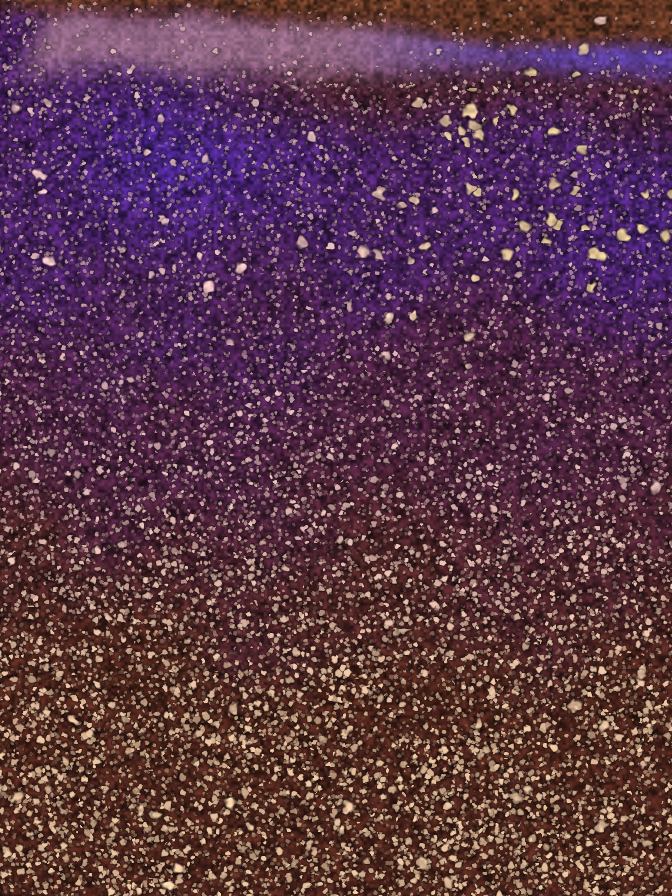
Reproduce this texture procedurally as a Shadertoy shader.

```glsl
// Pale mineral grains scattered over a dark ground that runs from brown to violet,
// with a glossy lavender band along the top edge. Four layers of jittered cells
// carry the grains; value noise roughens their outlines and mottles the ground.

const vec3 BROWN = vec3(0.27, 0.125, 0.095);
const vec3 PLUM = vec3(0.27, 0.115, 0.235);
const vec3 VIOLET = vec3(0.26, 0.115, 0.36);
const vec3 BLUE_GLOW = vec3(0.27, 0.14, 0.58);
const vec3 LAVENDER = vec3(0.59, 0.42, 0.53);
const vec3 BAND_BLUE = vec3(0.37, 0.26, 0.68);
const vec3 RUST = vec3(0.36, 0.20, 0.13);
const vec3 CREAM = vec3(0.96, 0.81, 0.66);
const vec3 PINK = vec3(0.94, 0.77, 0.77);
const vec3 GOLD = vec3(0.92, 0.81, 0.60);

// Cell sizes in canvas heights
const float FINE_CELL = 0.0068;
const float MEDIUM_CELL = 0.0125;
const float LARGE_CELL = 0.023;
const float ROUGHNESS = 0.30;
const float MOTTLE = 0.85;

float hash(vec2 p) {
    return fract(sin(dot(p, vec2(127.1, 311.7))) * 43758.5453);
}

float noise(vec2 p) {
    vec2 i = floor(p), f = fract(p);
    f = f * f * (3.0 - 2.0 * f);
    return mix(mix(hash(i), hash(i + vec2(1, 0)), f.x),
               mix(hash(i + vec2(0, 1)), hash(i + vec2(1, 1)), f.x), f.y);
}

float fbm(vec2 p) {
    float sum = 0.0, amp = 0.5;
    for (int i = 0; i < 4; i++) {
        sum += amp * noise(p);
        p = p * 2.03 + 17.3;
        amp *= 0.5;
    }
    return sum / 0.9375;
}

float glow(vec2 p, vec2 centre, vec2 radius) {
    vec2 d = (p - centre) / radius;
    return exp(-dot(d, d));
}

// Grain light in x, contact shadow in y; radius is in cells
vec2 grains(vec2 p, float cell, float radius, float density, float dimmest, float seed) {
    vec2 q = p / cell;
    vec2 warp = vec2(noise(q * 3.7 + seed), noise(q * 3.7 + seed + 41.0)) - 0.5;
    q += warp * ROUGHNESS;
    float pixel = 1.0 / (iResolution.y * cell);
    vec2 result = vec2(0.0);
    for (int y = -1; y <= 1; y++)
    for (int x = -1; x <= 1; x++) {
        vec2 id = floor(q) + vec2(x, y);
        if (hash(id + seed) > density) continue;
        vec2 jitter = vec2(hash(id + seed + 11.3), hash(id + seed + 23.7));
        vec2 offset = q - id - jitter;
        float size = radius * mix(0.5, 1.0, hash(id + seed + 37.1));
        float soft = max(0.35 * size, 0.7 * pixel);
        float d = length(offset) - size;
        float shade = mix(dimmest, 1.0, hash(id + seed + 53.9));
        result.x = max(result.x, shade * smoothstep(soft, -soft, d));
        result.y = max(result.y, smoothstep(size, 0.0, d));
    }
    return result;
}

vec3 ground(vec2 p) {
    float drift = fbm(p * 7.0) - 0.5;
    vec3 colour = mix(BROWN, PLUM, smoothstep(0.22, 0.56, p.y + 0.25 * drift));
    float violet = smoothstep(0.54, 0.72, p.y + 0.25 * drift);
    colour = mix(colour, VIOLET, violet * 0.9);
    float blue = glow(p, vec2(0.21, 0.81), vec2(0.13, 0.09));
    blue += 0.45 * glow(p, vec2(0.68, 0.75), vec2(0.12, 0.10));
    colour = mix(colour, BLUE_GLOW, clamp(blue * (0.65 + drift), 0.0, 0.75));
    float dusk = smoothstep(0.82, 0.91, p.y + 0.1 * drift) * smoothstep(0.15, 0.4, p.x);
    return mix(colour, BROWN, dusk * 0.75);
}

void mainImage(out vec4 fragColor, in vec2 fragCoord) {
    vec2 p = fragCoord / iResolution.y;
    float across = fragCoord.x / iResolution.x;
    vec3 colour = ground(p);

    // Glossy band and the rusty strip above it
    float wave = 0.03 * (fbm(p * 14.0) - 0.5);
    float bandTop = mix(0.998, 0.945, across) + wave;
    float above = smoothstep(-0.018, 0.018, p.y - bandTop);
    float band = smoothstep(0.895, 0.945, p.y + wave) * (1.0 - above);
    band *= smoothstep(0.015, 0.06, p.x - 0.4 * (p.y - 0.95));
    vec3 sheen = mix(LAVENDER, BAND_BLUE, smoothstep(0.45, 0.85, across));
    colour = mix(colour, sheen, band * 0.92);
    colour = mix(colour, RUST, above);

    // Fine mottling, calmer on the gloss
    float mottle = noise(p * 270.0) + 0.6 * noise(p * 130.0) - 0.75;
    colour *= 1.0 + MOTTLE * mottle * (1.0 - 0.65 * band);

    // Grain densities: a crowded lower bed, loose clumps near the top
    float patches = noise(p * 30.0);
    float clumps = smoothstep(0.45, 0.75, noise(p * 17.0 + 5.0));
    float upper = smoothstep(0.56, 0.66, p.y) * (1.0 - 0.9 * above);
    float rightSide = glow(p, vec2(0.60, 0.82), vec2(0.24, 0.12));
    float fineDensity = mix(0.82, 0.66, upper) * (1.0 - 0.85 * max(band, above));
    float mediumDensity = mix(0.60, 0.05, smoothstep(0.1, 0.68, p.y)) * (0.4 + 1.2 * patches);
    mediumDensity *= 1.0 - 0.7 * max(band, above);
    float largeDensity = upper * (0.09 + (0.06 + 0.6 * clumps) * rightSide) * (1.0 - 0.6 * band);
    largeDensity += 0.10 * smoothstep(0.4, 0.05, p.y);

    // Grains, from fine dust up to large clots
    vec3 tint = mix(CREAM, PINK, smoothstep(0.15, 0.55, p.y));
    vec3 clotTint = mix(tint, GOLD, upper * smoothstep(0.3, 0.6, p.x));
    vec2 fine = grains(p, FINE_CELL, 0.37, fineDensity, 0.1, 3.0);
    vec2 medium = grains(p, MEDIUM_CELL, 0.32, mediumDensity, 0.6, 71.0);
    vec2 extra = grains(p, MEDIUM_CELL * 0.8, 0.30, mediumDensity * 0.8, 0.6, 211.0);
    medium = max(medium, extra);
    vec2 large = grains(p, LARGE_CELL, 0.30, largeDensity, 0.8, 137.0);
    colour = mix(colour * (1.0 - 0.2 * fine.y), tint, fine.x * 0.78);
    colour = mix(colour * (1.0 - 0.35 * medium.y), tint, medium.x);
    float crust = 0.80 + 0.36 * noise(p * 210.0);
    colour = mix(colour * (1.0 - 0.3 * large.y), clotTint * crust, large.x);

    fragColor = vec4(clamp(colour, 0.0, 1.0), 1.0);
}
```
